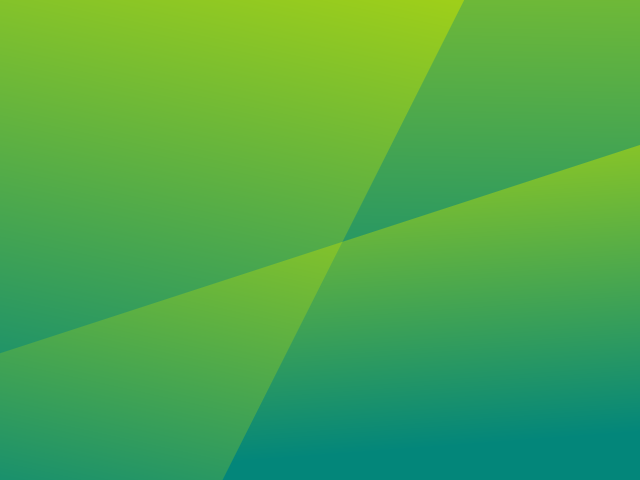
Write a WebGL 2 fragment shader that draws this background.

```glsl
#version 300 es
precision highp float;

uniform vec2 u_resolution;
out vec4 fragColor;

// Antialiased coverage of the side where the edge function is positive
float side(float edge) {
    return clamp(edge / length(vec2(dFdx(edge), dFdy(edge))) + 0.5, 0.0, 1.0);
}

// Teal to lime ramp along a tilted linear gradient
vec3 facet(vec2 uv, vec2 slope, float base) {
    float t = clamp(base + dot(uv, slope), 0.0, 1.0);
    return mix(vec3(0.01, 0.525, 0.48), vec3(0.62, 0.812, 0.1), t);
}

void main() {
    vec2 uv = gl_FragCoord.xy / u_resolution;

    // Two crossing creases split the canvas
    float above = side(uv.y - mix(0.264, 0.698, uv.x));
    float right = side(uv.x - mix(0.3477, 0.7253, uv.y));

    // Each facet has its own gradient
    vec3 upperLeft = facet(uv, vec2(0.242, 0.864), -0.034);
    vec3 upperRight = facet(uv, vec2(0.023, 0.864), -0.194);
    vec3 lowerLeft = facet(uv, vec2(0.307, 1.037), 0.146);
    vec3 lowerRight = facet(uv, vec2(-0.138, 1.405), 0.001);

    vec3 upper = mix(upperLeft, upperRight, right);
    vec3 lower = mix(lowerLeft, lowerRight, right);
    fragColor = vec4(mix(lower, upper, above), 1.0);
}
```
